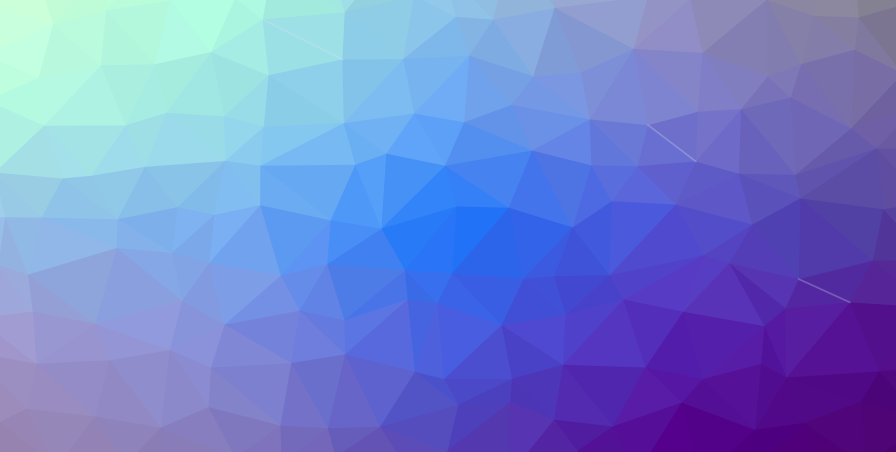
Give the GLSL for this background, as a WebGL 2 fragment shader.

```glsl
#version 300 es
precision highp float;

uniform vec2 u_resolution;
out vec4 fragColor;

const vec2 SPACING = vec2(0.129, 0.1115);
const vec2 OFFSET = vec2(0.81, 0.74);

float hash(vec2 p) {
    return fract(sin(dot(p, vec2(127.1, 311.7))) * 43758.5453);
}

// Five evenly spaced stops blended along t
vec3 ramp(float t, vec3 a, vec3 b, vec3 c, vec3 d, vec3 e) {
    float s = clamp(t, 0.0, 1.0) * 4.0;
    vec3 color = mix(a, b, clamp(s, 0.0, 1.0));
    color = mix(color, c, clamp(s - 1.0, 0.0, 1.0));
    color = mix(color, d, clamp(s - 2.0, 0.0, 1.0));
    return mix(color, e, clamp(s - 3.0, 0.0, 1.0));
}

// Smooth colour field: mint, sky, azure, violet and grey
vec3 field(vec2 uv) {
    vec3 bottom = ramp(uv.x, vec3(0.60, 0.52, 0.69), vec3(0.52, 0.48, 0.73),
        vec3(0.33, 0.26, 0.71), vec3(0.33, 0.0, 0.55), vec3(0.29, 0.0, 0.42));
    vec3 low = ramp(uv.x, vec3(0.64, 0.60, 0.81), vec3(0.52, 0.56, 0.85),
        vec3(0.27, 0.36, 0.87), vec3(0.34, 0.15, 0.71), vec3(0.33, 0.05, 0.55));
    vec3 middle = ramp(uv.x, vec3(0.58, 0.75, 0.91), vec3(0.47, 0.68, 0.94),
        vec3(0.11, 0.47, 1.0), vec3(0.32, 0.31, 0.82), vec3(0.32, 0.24, 0.61));
    vec3 high = ramp(uv.x, vec3(0.72, 1.0, 0.89), vec3(0.61, 0.88, 0.90),
        vec3(0.41, 0.65, 0.96), vec3(0.47, 0.48, 0.81), vec3(0.44, 0.38, 0.64));
    vec3 top = ramp(uv.x, vec3(0.80, 1.0, 0.85), vec3(0.69, 1.0, 0.87),
        vec3(0.55, 0.76, 0.90), vec3(0.60, 0.58, 0.76), vec3(0.51, 0.50, 0.56));
    return ramp(uv.y, bottom, low, middle, high, top);
}

// Vertex of the jittered rectangular mesh
vec2 meshVertex(vec2 id) {
    vec2 jitter = vec2(hash(id), hash(id + 37.2)) - 0.5;
    return (id + OFFSET + jitter * vec2(0.72, 0.64)) * SPACING;
}

float cross2(vec2 a, vec2 b) {
    return a.x * b.y - a.y * b.x;
}

// Signed distance to the line a-b, positive on its left
float side(vec2 p, vec2 a, vec2 b) {
    return cross2(normalize(b - a), p - a);
}

float segment(vec2 p, vec2 a, vec2 b) {
    vec2 d = b - a;
    return length(p - a - d * clamp(dot(p - a, d) / dot(d, d), 0.0, 1.0));
}

// Delaunay test: true when the angles at a and c sum to over half a turn
bool splitsFromA(vec2 a, vec2 b, vec2 c, vec2 d) {
    float sinSum = cross2(b - a, d - a) * dot(d - c, b - c)
        + dot(b - a, d - a) * cross2(d - c, b - c);
    return sinSum < 0.0;
}

// Flat facet colour in rgb, premultiplied by its coverage in alpha
vec4 facet(vec2 p, vec2 a, vec2 b, vec2 c, float aspect) {
    float inside = min(side(p, a, b), min(side(p, b, c), side(p, c, a)));
    float coverage = clamp(0.5 + inside * u_resolution.y, 0.0, 1.0);
    vec2 center = (a + b + c) / 3.0;
    float shade = (hash(center * 9.0) - 0.5) * 0.03;
    vec3 color = field(center / vec2(aspect, 1.0)) + shade;
    return vec4(color, 1.0) * coverage;
}

void main() {
    vec2 p = gl_FragCoord.xy / u_resolution.y;
    float aspect = u_resolution.x / u_resolution.y;
    vec2 base = floor(p / SPACING - OFFSET);
    vec4 total = vec4(0.0);
    float glint = 0.0;

    // Each cell splits into two triangles along its better diagonal
    for (int j = -1; j <= 1; j++) {
        for (int i = -1; i <= 1; i++) {
            vec2 id = base + vec2(i, j);
            vec2 a = meshVertex(id);
            vec2 b = meshVertex(id + vec2(1.0, 0.0));
            vec2 c = meshVertex(id + vec2(1.0, 1.0));
            vec2 d = meshVertex(id + vec2(0.0, 1.0));
            bool fromA = splitsFromA(a, b, c, d);
            total += facet(p, a, b, fromA ? c : d, aspect);
            total += facet(p, fromA ? a : b, c, d, aspect);

            // Sparse pale hairlines on a few diagonals
            float hairline = segment(p, fromA ? a : b, fromA ? c : d);
            float chosen = step(0.955, hash(id + 71.3));
            glint = max(glint, chosen * (1.0 - smoothstep(0.0, 0.0035, hairline)));
        }
    }

    vec3 color = total.rgb / max(total.a, 0.001);
    color = mix(color, vec3(0.85, 0.88, 0.95), glint * 0.3);
    fragColor = vec4(clamp(color, 0.0, 1.0), 1.0);
}
```
